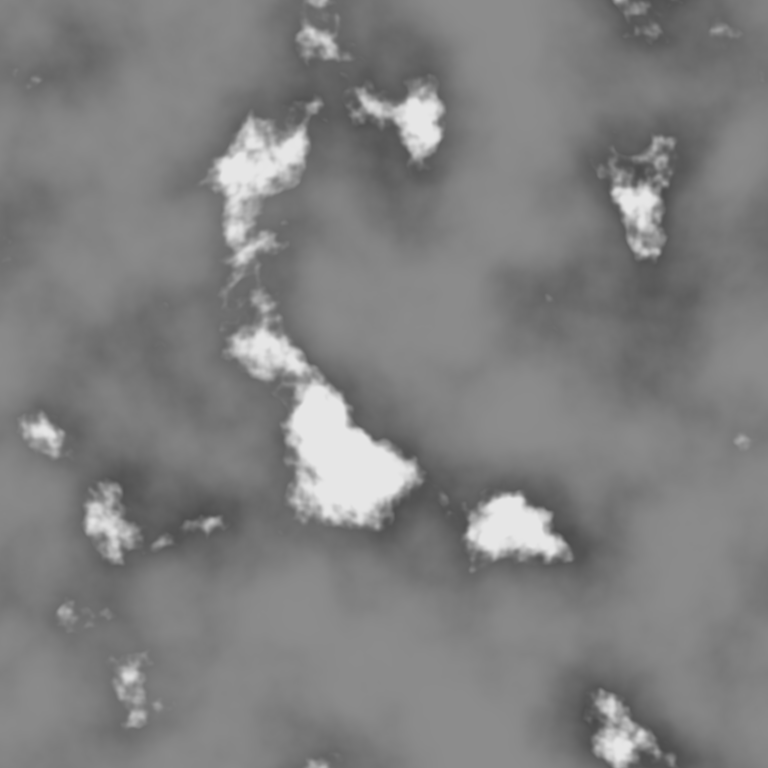
This texture is drawn by a Shadertoy shader. Its source:

```glsl
#define CLOUD_CELLS 4
#define GRAIN_CELLS 48
#define WARP 0.006
#define GRAIN 0.08
#define SHADE_MIX 0.45
#define PATCH_LOW 0.245
#define PATCH_HIGH 0.43
#define MID_GRAY 0.481
#define PATCH_WHITE 0.90
#define ROUGHNESS 0.45

const float TAU = 6.2831853;
const float SPREAD = 0.24;   // typical deviation of the cloud field

// Unit gradient at a lattice corner, wrapped to the period
vec2 cornerGradient(ivec2 cell, int period, int seed) {
    ivec2 c = ((cell % period) + period) % period;
    uint h = uint(c.x) * 1597334673u ^ uint(c.y) * 3812015801u ^ uint(seed) * 2654435769u;
    h = (h ^ (h >> 16)) * 2146121005u;
    h = (h ^ (h >> 15)) * 2221713035u;
    h ^= h >> 16;
    float angle = TAU * float(h & 65535u) / 65536.0;
    return vec2(cos(angle), sin(angle));
}

// Tiling gradient noise with a whole number of cells per canvas
float gradientNoise(vec2 uv, int period, int seed) {
    vec2 p = uv * float(period);
    ivec2 cell = ivec2(floor(p));
    vec2 f = fract(p);
    vec2 w = f * f * f * (f * (f * 6.0 - 15.0) + 10.0);
    float sum = 0.0;
    for (int k = 0; k < 4; k++) {
        ivec2 corner = ivec2(k & 1, k >> 1);
        vec2 c = vec2(corner);
        vec2 weight = mix(1.0 - w, w, c);
        sum += weight.x * weight.y * dot(cornerGradient(cell + corner, period, seed), f - c);
    }
    return sum;
}

float fbm(vec2 uv, int period, int octaves, int seed) {
    float sum = 0.0, amplitude = 1.0;
    for (int i = 0; i < octaves; i++) {
        sum += amplitude * gradientNoise(uv, period, seed + i);
        uv += vec2(0.137, 0.291);
        period *= 2;
        amplitude *= ROUGHNESS;
    }
    return sum;
}

void mainImage(out vec4 fragColor, in vec2 fragCoord) {
    vec2 uv = fragCoord / iResolution.xy;
    uv += WARP * sin(TAU * (uv.yx * vec2(2.0, 3.0) + vec2(0.1, 0.6)));

    // Soft shading: darkest where the clouds are dense
    float cloud = fbm(uv, CLOUD_CELLS, 6, 11);
    float drift = fbm(uv + 0.43, CLOUD_CELLS - 1, 5, 47);
    float shade = max((0.88 * cloud + SHADE_MIX * drift) / SPREAD, -1.9);
    float gray = MID_GRAY - 0.069 * shade - 0.018 * shade * shade;

    // Bright patches with soft, grainy edges on the densest parts
    float grain = fbm(uv, GRAIN_CELLS, 2, 83);
    float bright = smoothstep(PATCH_LOW, PATCH_HIGH, cloud + GRAIN * grain);
    gray = mix(gray, PATCH_WHITE, bright);

    fragColor = vec4(vec3(clamp(gray, 0.0, 1.0)), 1.0);
}
```
